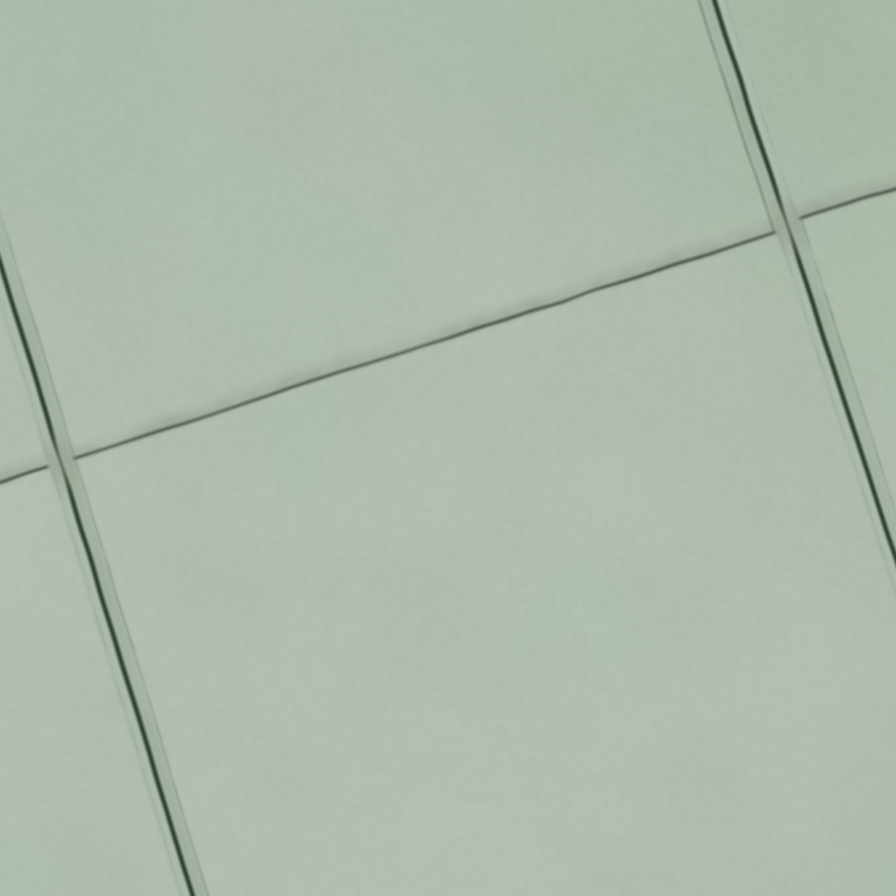
Write a Shadertoy shader that draws this texture.

```glsl
// Pale green ceiling panels seen at a tilt: long double-edged rails run down the
// canvas and fine worn seams cross between them. Both come from skewed repeating
// coordinates; value noise adds wobble, soft blotches and fine grain.

float hash(vec2 p) {
    vec3 q = fract(vec3(p.xyx) * 0.1031);
    q += dot(q, q.yzx + 33.33);
    return fract((q.x + q.y) * q.z);
}

float noise(vec2 p) {
    vec2 i = floor(p), f = fract(p);
    f = f * f * (3.0 - 2.0 * f);
    return mix(mix(hash(i), hash(i + vec2(1, 0)), f.x),
               mix(hash(i + vec2(0, 1)), hash(i + vec2(1, 1)), f.x), f.y);
}

float fbm(vec2 p) {
    float sum = 0.0, amp = 0.5;
    for (int i = 0; i < 4; i++) {
        sum += amp * noise(p);
        p = p * 2.03 + 17.7;
        amp *= 0.5;
    }
    return sum;
}

// Coverage of a line with half width w and edge softness s
float stroke(float d, float w, float s) {
    s = max(s, 0.75 / iResolution.y);
    return 1.0 - smoothstep(w - s, w + s, abs(d));
}

void mainImage(out vec4 fragColor, in vec2 fragCoord) {
    vec2 uv = fragCoord / iResolution.y;
    float wobble = noise(uv * 24.0 + 50.0) - 0.5;

    // Rails: tilted columns, slightly converging toward the top
    float spacing = 0.907 - 0.021 * uv.y;
    float column = (uv.x - 0.215 + 0.304 * uv.y) / spacing;
    float railId = round(column);
    float rail = (column - railId) * spacing * 0.955 + 0.0014 * wobble;

    // Seams: tilted rows, signed distance positive above the seam
    float row = (uv.y - 0.462 - 0.322 * uv.x) / 0.95;
    float seam = (row - round(row)) * 0.95 * 0.952 + 0.0022 * wobble;
    seam -= 0.006 * step(0.0, rail) * step(0.5, railId);

    // Panel surface: broad tint drift, blotches and grain
    vec3 color = vec3(0.692, 0.744, 0.690);
    color += vec3(0.022, 0.008, 0.0) * (fbm(uv * 3.0 + 9.0) - 0.5);
    color += 0.024 * (fbm(uv * 9.0 + 30.0) - 0.5);
    color += 0.013 * (noise(uv * 170.0) - 0.5);
    color -= vec3(0.022, 0.014, 0.028) * smoothstep(0.8, 1.35, uv.x * 0.7 + uv.y * 0.7);
    color -= vec3(0.012, 0.010, 0.010) * smoothstep(0.55, 1.0, uv.y);

    // Seam: ragged shadow above, soft worn core
    float wear = noise(uv * 17.0 + 4.0);
    float ragged = noise(uv * 60.0 + 8.0);
    float shadow = smoothstep(0.024, 0.0, seam) * smoothstep(-0.008, 0.003, seam);
    color = mix(color, vec3(0.57, 0.61, 0.56), shadow * (0.1 + 0.35 * wear + 0.35 * ragged));
    float core = stroke(seam, 0.0017, 0.0028);
    color = mix(color, vec3(0.28, 0.33, 0.27), core * (0.75 + 0.25 * wear));

    // Rail strip covers the seam; its lip swaps side from rail to rail
    float above = step(0.0, seam);
    float side = 1.0 - 2.0 * above * step(0.5, railId);
    float crossing = exp(-pow(seam / 0.026, 2.0));
    float strip = stroke(rail, 0.015, 0.004);
    vec3 stripColor = mix(vec3(0.672, 0.728, 0.668), vec3(0.62, 0.67, 0.61), crossing);
    color = mix(color, stripColor, strip);

    // Lip: lightly shaded band, a broken edge line and a weaker far edge
    float lip = rail * side;
    float band = stroke(lip - 0.008, 0.006, 0.005);
    color = mix(color, vec3(0.60, 0.655, 0.59), band * (0.3 + 0.4 * wear));
    float edge = stroke(lip - 0.0165, 0.0012, 0.0028);
    float edgeInk = 0.1 + 0.25 * wear + 0.25 * ragged + 0.3 * step(side, 0.0);
    color = mix(color, vec3(0.42, 0.48, 0.41), edge * edgeInk);
    float farEdge = stroke(lip + 0.012, 0.001, 0.003);
    color = mix(color, vec3(0.54, 0.59, 0.53), farEdge * (0.1 + 0.4 * ragged));

    // Dark slot along the rail, thinner and paler where a seam meets it
    float slot = stroke(rail, 0.0026 - 0.0010 * crossing, 0.0026);
    vec3 slotColor = mix(vec3(0.19, 0.25, 0.18), vec3(0.33, 0.38, 0.31), crossing);
    color = mix(color, slotColor, slot * (1.0 - 0.2 * crossing));

    fragColor = vec4(color, 1.0);
}
```
